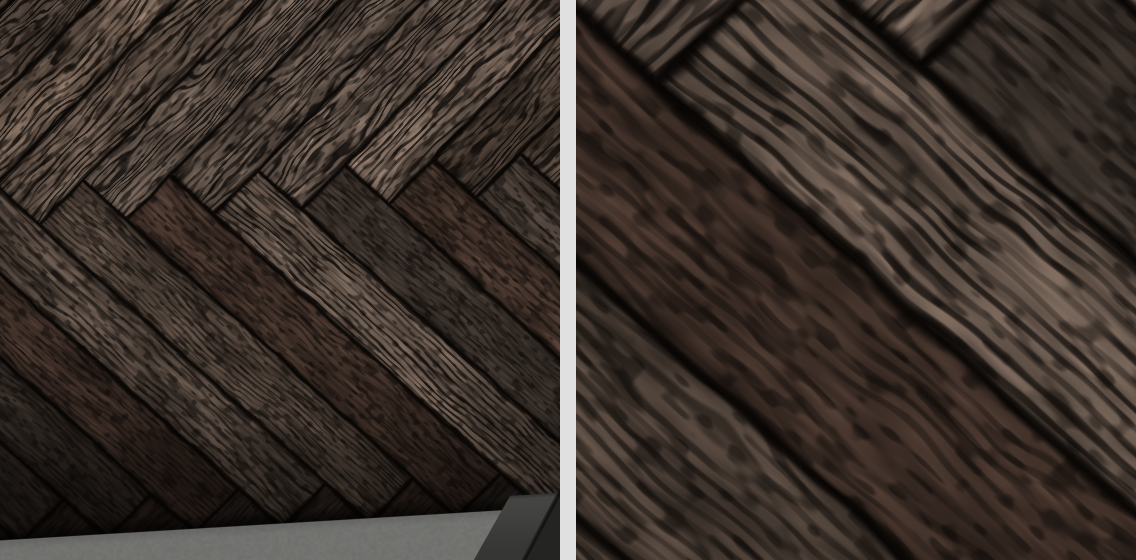
Left, the full canvas; right, a detail of the centre.
A WebGL 2 fragment shader for this texture:

```glsl
#version 300 es
precision highp float;
// Dark, worn oak herringbone floor meeting a grey skirting board and a door trim.
uniform vec2 u_resolution;
out vec4 fragColor;

const float PITCH = 0.156;  // plank spacing along a row
const float LEAN = 1.04;    // sideways run of a seam per unit of height

float hash(vec2 p) {
  vec3 q = fract(vec3(p.xyx) * 0.1031);
  q += dot(q, q.yzx + 33.33);
  return fract((q.x + q.y) * q.z);
}

float noise(vec2 p) {
  vec2 i = floor(p), f = fract(p);
  f = f * f * (3.0 - 2.0 * f);
  return mix(mix(hash(i), hash(i + vec2(1, 0)), f.x),
             mix(hash(i + vec2(0, 1)), hash(i + vec2(1, 1)), f.x), f.y);
}

float fbm(vec2 p) {
  float sum = 0.0, gain = 0.5;
  for (int i = 0; i < 4; i++) {
    sum += gain * noise(p);
    p = p * 2.03 + 17.1;
    gain *= 0.5;
  }
  return sum;
}

// Height of a zigzag joint whose peaks pass through the given point
float zigzag(float x, vec2 peak) {
  float f = fract((x - peak.x) / PITCH);
  return peak.y + min(f, 1.0 - f) * PITCH / LEAN;
}

// Brightness of oak; q runs along and across the grain
float oak(vec2 q, float seed, float wild, float contrast) {
  q += vec2(seed * 7.3, seed * 3.1);
  float warp = fbm(q * vec2(5.0, 21.0));
  float rings = q.y * mix(62.0, 110.0, hash(vec2(seed, 4.0))) + warp * wild;
  float ring = 0.5 + 0.5 * sin(6.2832 * rings);
  float broken = smoothstep(0.2, 0.65, noise(q * vec2(22.0, 90.0)));
  float line = smoothstep(0.4, 0.95, ring) * mix(0.45, 1.0, broken);
  float fibre = noise(q * vec2(38.0, 230.0));
  float pores = smoothstep(0.52, 0.85, noise(q * vec2(75.0, 210.0) + 9.0));
  float stain = fbm(q * vec2(9.0, 26.0) + 40.0);
  return (1.0 - contrast * line) * (0.72 + 0.38 * fibre) * (1.0 - 0.42 * pores)
         * (0.55 + 0.95 * stain);
}

vec3 floorColor(vec2 p) {
  float upperTone[10] = float[](0.62, 0.7, 1.0, 0.87, 0.86, 0.82, 1.04, 1.04, 0.66, 0.7);
  float lowerTone[12] = float[](0.5, 0.48, 0.48, 0.5, 0.76, 0.68, 0.54, 0.92, 0.54, 0.58, 0.68, 0.7);

  // Three rows of planks, divided by two zigzag joints
  vec2 topPeak = vec2(0.148, 0.331), lowPeak = vec2(0.738, 0.898);
  vec2 wobble = vec2(noise(p * 30.0), noise(p * 30.0 + 50.0)) - 0.5;
  vec2 w = p + 0.003 * wobble;
  float topGap = w.y - zigzag(w.x, topPeak);
  float lowGap = w.y - zigzag(w.x, lowPeak);
  bool upper = topGap < 0.0, lowest = lowGap > 0.0;
  float side = upper || lowest ? 1.0 : -1.0;
  vec2 peak = lowest ? lowPeak : topPeak;

  // Position within a plank
  float s = (w.x - peak.x + side * LEAN * (w.y - peak.y)) / PITCH;
  float id = floor(s), f = fract(s);
  vec2 q = vec2((p.x - side * p.y) * 0.7, s * PITCH * 0.7);
  float seed = id + (upper ? 20.0 : lowest ? 80.0 : 50.0);

  float tone = lowest ? 0.4 : upper ? upperTone[clamp(int(id) + 4, 0, 9)]
                                    : lowerTone[clamp(int(id) + 6, 0, 11)];
  float figure = smoothstep(0.5, 0.95, tone);
  float wild = upper ? mix(3.0, 8.0, hash(vec2(seed, 2.0))) : mix(4.0, 2.2, figure);
  float contrast = upper ? 0.72 : mix(0.35, 0.68, figure);
  float value = tone * oak(q, seed, wild, contrast);

  // Warm, reddish or greyed timber
  vec3 timber = mix(vec3(0.44, 0.37, 0.32), vec3(0.43, 0.38, 0.35), hash(vec2(seed, 8.0)));
  if (!upper && mod(id, 3.0) < 0.5) timber = vec3(0.47, 0.36, 0.31);
  vec3 color = timber * value;

  // Dark seams with ragged, worn edges
  float seam = min(min(f, 1.0 - f) * PITCH, min(abs(topGap), abs(lowGap))) * 0.7;
  float wear = noise(p * 55.0) * noise(p * 17.0 + 5.0);
  color *= mix(0.12, 1.0, smoothstep(0.0008, 0.0042 + 0.009 * wear, seam));
  color *= mix(0.78, 1.0, smoothstep(0.0, 0.014, seam));

  // Light falls off toward the skirting and the lower left
  color *= 1.0 - 0.5 * smoothstep(0.68, 0.96, p.y);
  color *= 1.0 - 0.25 * smoothstep(0.5, 0.9, p.y) * smoothstep(0.5, 0.0, p.x);
  return color + vec3(0.022, 0.014, 0.008);
}

void main() {
  vec2 uv = gl_FragCoord.xy / u_resolution;
  vec2 p = vec2(uv.x, 1.0 - uv.y);  // measured downward from the top
  float edge = 0.8 / u_resolution.y;
  float tilted = p.y + 0.06 * p.x;
  vec3 color = floorColor(vec2(p.x, tilted));

  // Skirting with a contact shadow
  color *= mix(1.0, 0.45, smoothstep(0.935, 0.965, tilted));
  vec3 skirting = vec3(0.45, 0.45, 0.44) * (0.96 + 0.06 * noise(p * 190.0));
  skirting *= mix(0.9, 1.0, smoothstep(0.965, 0.985, tilted));
  color = mix(color, skirting, smoothstep(-edge, edge, tilted - 0.965));

  // Slanted door trim: front face, bevel line and shaded side
  float left = p.x - 0.911 + 0.565 * (p.y - 0.885);
  float bevel = p.x - 0.992 + 0.53 * (p.y - 0.885);
  vec3 trim = mix(vec3(0.27, 0.27, 0.26), vec3(0.21, 0.21, 0.205), smoothstep(0.88, 1.0, p.y));
  trim = mix(trim, vec3(0.14, 0.14, 0.135), smoothstep(-edge, edge, bevel));
  trim *= 1.0 - 0.5 * smoothstep(0.005, 0.0, abs(bevel - 0.006));
  trim *= mix(0.75, 1.0, smoothstep(0.0, 0.008, p.y + 0.06 * p.x - 0.940));
  float inside = min(left, tilted - 0.940);
  color = mix(color, trim, smoothstep(-edge, edge, inside));

  fragColor = vec4(color, 1.0);
}
```
